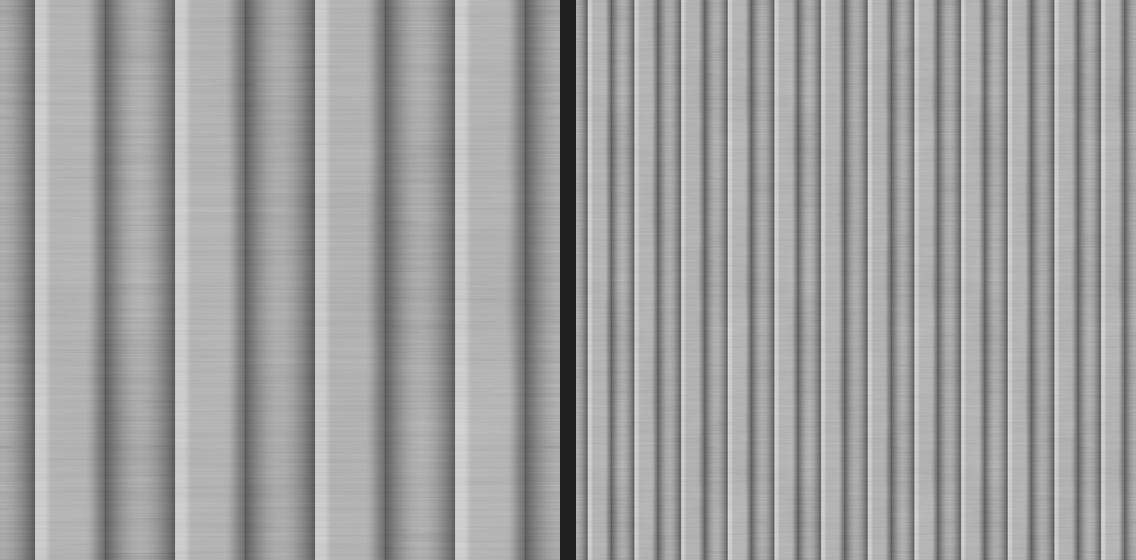
Left: one tile. Right: repeated 3 by 3.
Write a three.js fragment shader that draws this texture.

```glsl
// Brushed grey metal with four upright ribs: a lit left bevel, a flat face and a
// shaded right bevel, parted by rounded grooves that darken toward both walls.
// Wrapping value noise adds fine horizontal brush lines and soft, broad stains.
varying vec2 vUv;

const float PI = 3.14159265;
const float RIBS = 4.0;
const float RIB_LEFT = 0.25;     // rib edges, as fractions of one repeat
const float RIB_RIGHT = 0.75;
const float EDGE_SOFT = 0.005;

const float FACE = 0.705;
const float HIGHLIGHT = 0.80;
const float RIB_SHADE = 0.45;
const float GROOVE_DARK = 0.375;
const float GROOVE_LIGHT = 0.68;
const float SEAM_DARK = 0.035;

float hash(vec2 p, float seed) {
  vec3 q = fract(vec3(p.xyx + seed) * vec3(0.1031, 0.1030, 0.0973));
  q += dot(q, q.yzx + 33.33);
  return fract((q.x + q.y) * q.z);
}

// Value noise from 0 to 1 that repeats after a whole number of cells.
float tileNoise(vec2 uv, vec2 cells, float seed) {
  vec2 p = uv * cells;
  vec2 i = floor(p);
  vec2 f = fract(p);
  f = f * f * (3.0 - 2.0 * f);
  vec2 a = mod(i, cells);
  vec2 b = mod(i + 1.0, cells);
  float low = mix(hash(a, seed), hash(vec2(b.x, a.y), seed), f.x);
  float high = mix(hash(vec2(a.x, b.y), seed), hash(b, seed), f.x);
  return mix(low, high, f.y);
}

// Rib brightness across one repeat; drift shifts the start of the shade.
float ribTone(float x, float drift) {
  float lit = 1.0 - smoothstep(RIB_LEFT + 0.06, RIB_LEFT + 0.125, x);
  float shade = smoothstep(RIB_RIGHT - 0.14 + drift, RIB_RIGHT + 0.01, x);
  return mix(mix(FACE, HIGHLIGHT, lit), RIB_SHADE, shade);
}

// Groove brightness, lightest midway between the walls.
float grooveTone(float x) {
  float across = fract(x - RIB_RIGHT) / (1.0 - RIB_RIGHT + RIB_LEFT);
  return mix(GROOVE_DARK, GROOVE_LIGHT, abs(sin(PI * across)));
}

// Long horizontal lines of several thicknesses, centred on zero.
float brushLines(vec2 uv) {
  float lines = 0.0;
  float weight = 0.5;
  vec2 cells = vec2(5.0, 384.0);
  for (int i = 0; i < 3; i++) {
    lines += weight * (tileNoise(uv, cells, 7.0 + 13.0 * float(i)) - 0.5);
    cells = vec2(cells.x + 3.0, cells.y * 0.5);
    weight *= 0.6;
  }
  return lines;
}

// Sparse darker lines of limited length.
float scratches(vec2 uv) {
  return smoothstep(0.84, 1.0, tileNoise(uv, vec2(7.0, 256.0), 61.0));
}

// Broad uneven staining, centred on zero.
float stains(vec2 uv) {
  return tileNoise(uv, vec2(5.0, 4.0), 3.0) * 0.6
       + tileNoise(uv, vec2(9.0, 11.0), 29.0) * 0.4 - 0.5;
}

float seamLine(float x, float edge) {
  return 1.0 - smoothstep(0.0, 0.012, abs(x - edge));
}

void main() {
  float x = fract(vUv.x * RIBS);
  float stain = stains(vUv);

  // Profile
  float rib = smoothstep(RIB_LEFT - EDGE_SOFT, RIB_LEFT + EDGE_SOFT, x)
            * (1.0 - smoothstep(RIB_RIGHT - EDGE_SOFT, RIB_RIGHT + EDGE_SOFT, x));
  float tone = mix(grooveTone(x), ribTone(x, stain * 0.04), rib);
  tone -= SEAM_DARK * (seamLine(x, RIB_RIGHT) + seamLine(x, RIB_LEFT - 0.008));

  // Brushed surface, stronger in the grooves
  float grain = mix(1.0, 0.6, rib);
  tone *= 1.0 + 0.11 * grain * brushLines(vUv);
  tone *= 1.0 - 0.05 * grain * scratches(vUv);
  tone *= 1.0 + mix(0.09, 0.05, rib) * stain;

  gl_FragColor = vec4(vec3(tone), 1.0);
}
```
